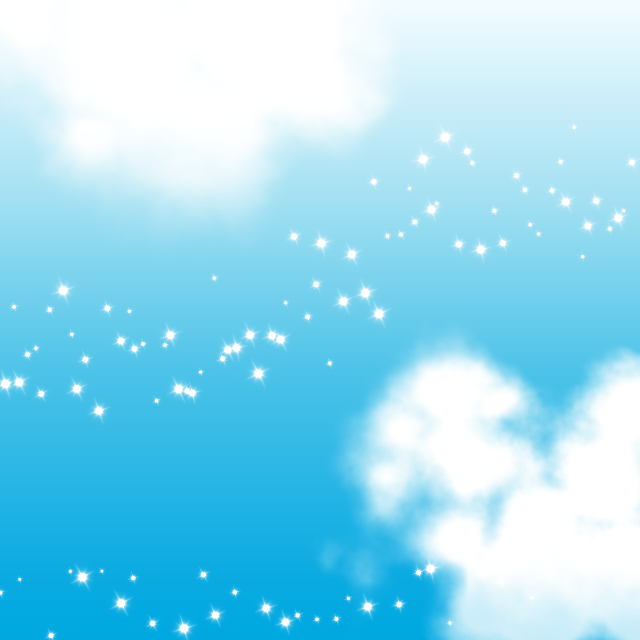
A WebGL 2 fragment shader for this background:

```glsl
#version 300 es
precision highp float;

uniform vec2 u_resolution;
out vec4 outColor;

const vec3 WHITE = vec3(1.0);

float hash(vec2 p) {
    vec3 q = fract(p.xyx * vec3(0.1031, 0.1030, 0.0973));
    q += dot(q, q.yzx + 33.33);
    return fract((q.x + q.y) * q.z);
}

float noise(vec2 p) {
    vec2 cell = floor(p), f = fract(p);
    f = f * f * (3.0 - 2.0 * f);
    float low = mix(hash(cell), hash(cell + vec2(1, 0)), f.x);
    float high = mix(hash(cell + vec2(0, 1)), hash(cell + vec2(1, 1)), f.x);
    return mix(low, high, f.y);
}

// Layered noise centred on zero
float fbm(vec2 p) {
    float sum = 0.0, weight = 0.5;
    for (int i = 0; i < 5; i++) {
        sum += weight * (noise(p) - 0.5);
        p = mat2(1.6, 1.2, -1.2, 1.6) * p + 7.3;
        weight *= 0.5;
    }
    return sum;
}

// Vertical sky gradient
vec3 sky(float y) {
    vec3 c = mix(vec3(0.0, 0.66, 0.88), vec3(0.05, 0.67, 0.885), smoothstep(0.0, 0.13, y));
    c = mix(c, vec3(0.29, 0.76, 0.91), clamp((y - 0.11) / 0.30, 0.0, 1.0));
    c = mix(c, vec3(0.64, 0.88, 0.95), clamp((y - 0.41) / 0.28, 0.0, 1.0));
    return mix(c, vec3(0.95, 0.985, 1.0), clamp((y - 0.69) / 0.30, 0.0, 1.0));
}

// Smoothly joins a round lobe to a distance field
float lobe(float d, vec2 p, vec2 center, float radius) {
    float e = length(p - center) - radius;
    float h = max(0.03 - abs(d - e), 0.0) / 0.03;
    return min(d, e) - h * h * 0.0075;
}

float upperCloud(vec2 p, float rough) {
    float d = lobe(1.0, p, vec2(0.05, 0.98), 0.12);
    d = lobe(d, p, vec2(0.20, 0.92), 0.18);
    d = lobe(d, p, vec2(0.42, 0.95), 0.19);
    d = lobe(d, p, vec2(0.51, 0.87), 0.11);
    d = lobe(d, p, vec2(0.15, 0.79), 0.11);
    d = lobe(d, p, vec2(0.30, 0.79), 0.17);
    float cover = 1.0 - smoothstep(-0.09, 0.025, d + rough * 0.09);
    return cover * mix(0.35, 1.0, smoothstep(0.62, 0.82, p.y + rough * 0.08));
}

float lowerCloud(vec2 p, float rough) {
    // Left tower
    float d = lobe(1.0, p, vec2(0.690, 0.388), 0.108);
    d = lobe(d, p, vec2(0.625, 0.320), 0.090);
    d = lobe(d, p, vec2(0.780, 0.365), 0.055);
    d = lobe(d, p, vec2(0.730, 0.270), 0.115);
    d = lobe(d, p, vec2(0.605, 0.250), 0.080);
    // Right tower
    d = lobe(d, p, vec2(0.977, 0.342), 0.092);
    d = lobe(d, p, vec2(0.940, 0.245), 0.105);
    // Base
    d = lobe(d, p, vec2(0.833, 0.193), 0.105);
    d = lobe(d, p, vec2(0.730, 0.167), 0.095);
    d = lobe(d, p, vec2(0.835, 0.090), 0.150);
    d = lobe(d, p, vec2(0.965, 0.100), 0.130);
    d = lobe(d, p, vec2(0.745, 0.035), 0.075);
    // Trailing wisp
    d = lobe(d, p, vec2(0.510, 0.115), 0.025);
    d = lobe(d, p, vec2(0.580, 0.090), 0.045);
    float softness = mix(0.10, 0.05, smoothstep(0.58, 0.85, p.x));
    float cover = 1.0 - smoothstep(-softness, 0.015, d + rough * 0.08);
    cover *= mix(0.78, 1.0, smoothstep(0.0, 0.13, p.y + rough * 0.12));
    vec2 gap = (p - vec2(0.777, 0.222)) / vec2(0.014, 0.020);
    return cover * (1.0 - 0.28 * exp(-dot(gap, gap)));
}

// Tapered ray crossing the star centre
float ray(vec2 q, float angle, float reach) {
    vec2 axis = vec2(cos(angle), sin(angle));
    float along = abs(dot(q, axis)), across = abs(dot(q, vec2(-axis.y, axis.x)));
    return max(0.0, 1.0 - along / reach) * exp(-across * 18.0);
}

float star(vec2 p, float size, float tilt) {
    vec2 q = p / size;
    float r2 = dot(q, q);
    if (r2 > 4.0) return 0.0;
    float core = 1.4 * exp(-r2 * 18.0) + 0.3 * exp(-r2 * 5.0);
    float rays = ray(q, tilt, 0.95) + ray(q, tilt + 1.571, 1.1);
    rays += 0.6 * (ray(q, tilt + 0.7, 0.75) + ray(q, tilt + 2.3, 0.7));
    return min(core + rays * 0.8, 1.0);
}

// Stars along a rising band and along the lower edge
float starField(vec2 p) {
    float light = 0.0;
    for (int i = 0; i < 100; i++) {
        float n = float(i);
        float x = fract(n * 0.618034 + 0.03);
        float spread = hash(vec2(n, 3.0)) + hash(vec2(n, 8.0)) - 1.0;
        float y = 0.48 + 0.20 * smoothstep(0.35, 0.70, x) + spread * 0.15;
        if (i >= 72) { x *= 0.88; y = 0.115 * hash(vec2(n, 5.0)); }
        float size = mix(0.007, 0.026, pow(hash(vec2(n, 11.0)), 1.4));
        light = max(light, star(p - vec2(x, y), size, 0.2 + 0.3 * hash(vec2(n, 17.0))));
    }
    return light;
}

void main() {
    vec2 uv = gl_FragCoord.xy / u_resolution;
    vec2 warped = uv + 0.035 * vec2(fbm(uv * 9.0), fbm(uv * 9.0 + 31.0));
    float rough = fbm(uv * 13.0 + 4.0);
    vec3 color = sky(uv.y);
    color = mix(color, WHITE, upperCloud(warped, rough));
    color = mix(color, WHITE, lowerCloud(warped, rough));
    color = mix(color, WHITE, starField(uv));
    outColor = vec4(color, 1.0);
}
```
